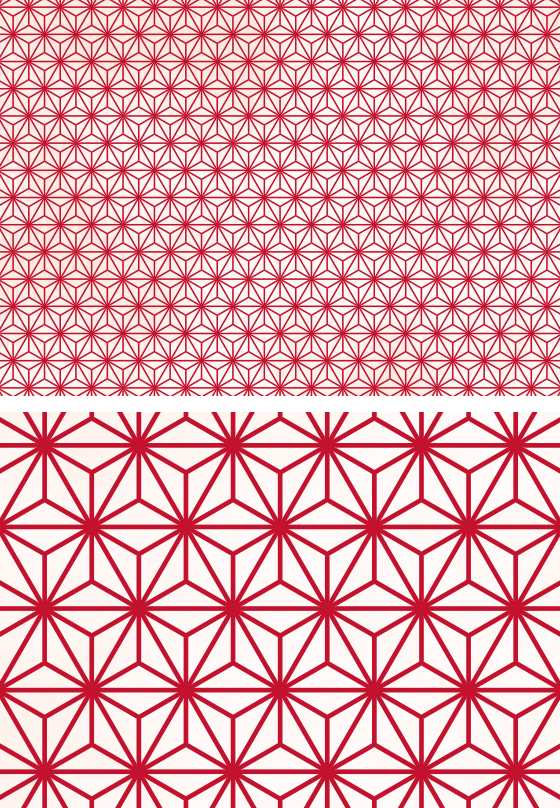
Top, the full canvas; bottom, a detail of the centre.
This pattern is drawn by a WebGL 1 fragment shader. Its source:

```glsl
precision highp float;

uniform vec2 u_resolution;

float hash(vec2 cell) {
  vec3 q = fract(cell.xyx * vec3(0.1031, 0.1030, 0.0973));
  q += dot(q, q.yzx + 33.33);
  return fract((q.x + q.y) * q.z);
}

float valueNoise(vec2 p) {
  vec2 cell = floor(p);
  vec2 t = fract(p);
  t = t * t * (3.0 - 2.0 * t);
  float low = mix(hash(cell), hash(cell + vec2(1.0, 0.0)), t.x);
  float high = mix(hash(cell + vec2(0.0, 1.0)), hash(cell + 1.0), t.x);
  return mix(low, high, t.y);
}

float fbm(vec2 p) {
  float sum = 0.0;
  float amplitude = 0.5;
  for (int octave = 0; octave < 4; octave++) {
    sum += amplitude * valueNoise(p);
    p = mat2(1.6, 1.2, -1.2, 1.6) * p + 7.3;
    amplitude *= 0.5;
  }
  return sum;
}

// Distance to a hemp-leaf lattice of unit triangles, with a hub at the origin
float hempLeafDistance(vec2 p) {
  const float height = 0.8660254;
  vec3 strips = vec3(p.y, -height * p.x - 0.5 * p.y, height * p.x - 0.5 * p.y) / height;

  // Barycentric weights inside the up- or down-pointing triangle
  vec3 weights = fract(strips);
  if (weights.x + weights.y + weights.z > 1.5) weights = 1.0 - weights;
  float low = min(weights.x, min(weights.y, weights.z));
  float high = max(weights.x, max(weights.y, weights.z));
  float middle = 1.0 - low - high;

  float edge = low * height;
  float spoke = abs(middle - low) * 0.5;
  return min(edge, spoke);
}

// Cream paper with soft warm stains and a faint grain
vec3 paperColor(vec2 p) {
  float stain = smoothstep(0.25, 0.7, fbm(p * 3.2 + 4.0));
  vec3 color = mix(vec3(1.0, 0.978, 0.968), vec3(0.988, 0.920, 0.885), stain);
  float grain = fbm(p * vec2(45.0, 60.0)) - 0.47;
  return color + grain * vec3(0.012, 0.025, 0.028);
}

void main() {
  vec2 p = gl_FragCoord.xy / u_resolution.y;
  float side = 0.0793;
  float d = side * hempLeafDistance((p - vec2(0.0728, 0.5699)) / side);

  float ink = clamp((0.00197 - d) * u_resolution.y + 0.5, 0.0, 1.0);
  vec3 color = mix(paperColor(p), vec3(0.76, 0.07, 0.175), ink);
  gl_FragColor = vec4(color, 1.0);
}
```
